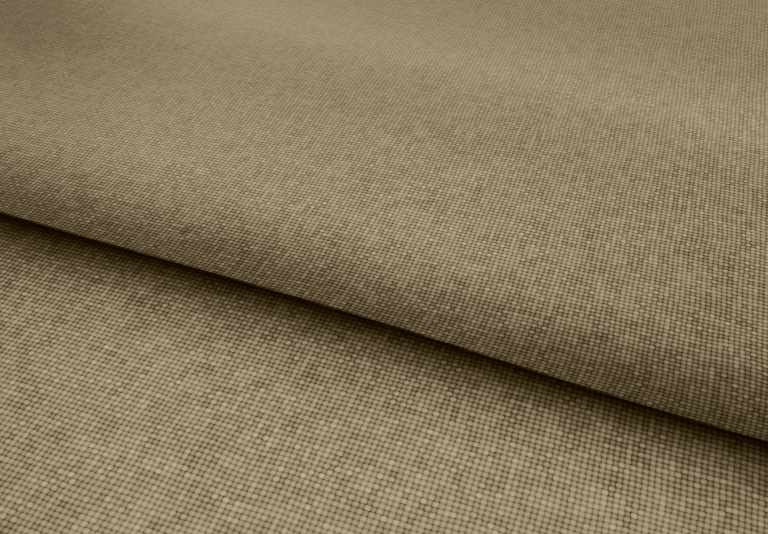
A Shadertoy shader for this texture:

```glsl
#define THREADS 165.0
#define WEAVE_ANGLE 0.33
#define HORIZON 2.0
#define EDGE_HEIGHT 0.607
#define EDGE_SLOPE 0.300
#define SHADOW_WIDTH 0.072
#define ROLL_WIDTH 0.19
#define YARN_CONTRAST 0.85
#define MELANGE 0.50
#define CLOTH_LIGHT 0.625
#define HIGHLIGHT_KNEE 0.57
#define SAMPLES 3

float hash(vec2 p) {
    vec3 q = fract(p.xyx * vec3(0.1031, 0.1030, 0.0973));
    q += dot(q, q.yzx + 33.33);
    return fract((q.x + q.y) * q.z);
}

float noise(vec2 p) {
    vec2 i = floor(p), f = fract(p);
    f = f * f * (3.0 - 2.0 * f);
    return mix(mix(hash(i), hash(i + vec2(1, 0)), f.x),
               mix(hash(i + vec2(0, 1)), hash(i + vec2(1, 1)), f.x), f.y);
}

// Signed distance to the fold: positive on the rolled cloth
float foldDistance(vec2 p) {
    float sag = 0.004 * cos(p.x * 5.0);
    return (p.y - EDGE_HEIGHT + EDGE_SLOPE * p.x + sag)
           / sqrt(1.0 + EDGE_SLOPE * EDGE_SLOPE);
}

// Perspective thread coordinates; the roll compresses them near its rim
vec2 clothCoords(vec2 p, float d, bool rolled) {
    vec2 g = vec2(p.x - 0.72, 2.2) / (HORIZON - p.y);
    if (rolled) g.y -= 0.02 * exp(-max(d, 0.0) / 0.04);
    float c = cos(WEAVE_ANGLE), s = sin(WEAVE_ANGLE);
    g = vec2(c * g.x - s * g.y, s * g.x + c * g.y);
    vec2 q = g * THREADS + (rolled ? 400.0 : 800.0);
    // Slight drift keeps the yarns from lying ruler-straight
    return q + 0.5 * vec2(noise(q * 0.13), noise(q.yx * 0.13 + 50.0));
}

// Plain weave: the higher of two undulating yarns shows, mean near one
float weave(vec2 q) {
    vec2 cell = floor(q), f = 2.0 * fract(q) - 1.0;
    float lift = mod(cell.x + cell.y, 2.0) < 0.5 ? 0.6 : -0.6;
    vec2 wave = lift * cos(1.5708 * f);
    vec2 body = 0.8 * (1.0 - f * f);
    float weft = body.y + wave.x, warp = body.x - wave.y;
    bool weftOnTop = weft > warp;
    float height = max(weft, warp) / 1.4;
    vec2 along = weftOnTop ? vec2(q.x * 0.28, cell.y * 7.0)
                           : vec2(q.y * 0.28, cell.x * 7.0 + 91.0);
    float mottle = 0.6 * noise(along) + 0.4 * hash(cell + 17.0);
    float facing = weftOnTop ? 0.04 : -0.04;
    return 1.0 + facing + YARN_CONTRAST * (height - 0.62) + MELANGE * (mottle - 0.5);
}

// Loss of detail away from the focal band
float focus(vec2 p) {
    float far = smoothstep(0.50, 1.05, p.y + 0.08 * (0.7 - p.x));
    float near = smoothstep(0.18, -0.25, p.y);
    return (1.0 - 0.65 * far) * (1.0 - 0.3 * near);
}

float rolledLight(vec2 p, float d) {
    float light = CLOTH_LIGHT * mix(0.54, 1.0, smoothstep(-0.01, ROLL_WIDTH, d));
    // Distant soft crease: a pale ridge with a dim slope below it
    float ridge = p.y - 1.075 + 0.225 * p.x;
    light *= 1.0 + 0.06 * exp(-pow(ridge / 0.03, 2.0));
    light *= 1.0 - 0.06 * exp(-pow((ridge + 0.11) / 0.07, 2.0));
    light *= 1.0 - 0.12 * smoothstep(0.02, 0.15, ridge);
    light *= 1.0 - 0.22 * smoothstep(0.7, 1.45, p.x) * smoothstep(0.85, 0.3, p.y);
    return light * (1.0 - 0.25 * smoothstep(0.5, 0.0, length(p - vec2(0.0, 1.05))));
}

float lowerLight(vec2 p, float d) {
    float t = max(-d, 0.0);
    float shadow = 0.92 * exp(-pow(t / SHADOW_WIDTH, 1.15));
    float vignette = 0.18 * smoothstep(0.45, 0.95, length(p - vec2(0.7, 0.25)));
    return CLOTH_LIGHT * (1.0 - shadow) * (1.0 - vignette);
}

float clothLevel(vec2 p) {
    float d = foldDistance(p);
    vec2 upper = clothCoords(p, d, true), lower = clothCoords(p, d, false);
    float detail = focus(p);
    float top = rolledLight(p, d) * mix(1.0, weave(upper), detail);
    float bottom = lowerLight(p, d) * mix(1.0, weave(lower), detail);
    float level = mix(bottom, top, smoothstep(-0.004, 0.004, d));
    // Soft shoulder for the matte yarn
    return level - 0.5 * max(level - HIGHLIGHT_KNEE, 0.0);
}

// Warm tan ramp from brown shadow to pale yarn
vec3 tanRamp(float level) {
    return clamp(level * vec3(1.0, 0.98, 0.92) - vec3(0.0, 0.045, 0.12), 0.0, 1.0);
}

void mainImage(out vec4 fragColor, in vec2 fragCoord) {
    float level = 0.0;
    for (int j = 0; j < SAMPLES; j++)
        for (int i = 0; i < SAMPLES; i++) {
            vec2 offset = (vec2(i, j) + 0.5) / float(SAMPLES) - 0.5;
            level += clothLevel((fragCoord + offset) / iResolution.y);
        }
    fragColor = vec4(tanRamp(level / float(SAMPLES * SAMPLES)), 1.0);
}
```
